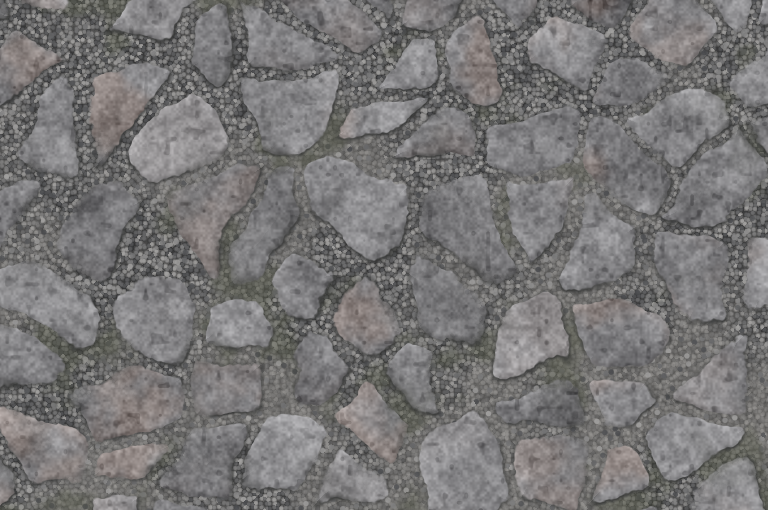
Give the GLSL for this texture, as a WebGL 1 fragment shader.

```glsl
precision highp float;
// Worn grey cobbles set loosely in dark grit and pale sand.
// Warped Voronoi cells, trimmed by a random cut and rounded, form the stones;
// two finer Voronoi layers form the gravel, and value noise weathers both.
uniform vec2 u_resolution;

const float STONES_PER_HEIGHT = 6.1;
const float GRIT_SCALE = 118.0;
const float PEBBLE_SCALE = 62.0;
const float JITTER = 0.82;
const float GAP_MIN = 0.055;
const float GAP_MAX = 0.125;
const float CORNER_ROUND = 0.10;
const float EDGE_ROUGHNESS = 0.10;
const vec2 LIGHT_DIR = vec2(-0.35, 0.94);
const vec3 STONE_GREY = vec3(0.530, 0.528, 0.538);
const vec3 STONE_WARM = vec3(0.570, 0.525, 0.510);
const vec3 GRIT_DARK = vec3(0.275, 0.280, 0.292);
const vec3 GRIT_LIGHT = vec3(0.650, 0.645, 0.640);
const vec3 SAND = vec3(0.485, 0.477, 0.465);
const vec3 MOSS = vec3(0.300, 0.315, 0.245);
const vec3 CREVICE = vec3(0.215, 0.218, 0.215);

float hash1(vec2 p) {
  vec3 q = fract(p.xyx * 0.1031);
  q += dot(q, q.yzx + 33.33);
  return fract((q.x + q.y) * q.z);
}

vec2 hash2(vec2 p) {
  return vec2(hash1(p + 17.3), hash1(p + 71.9));
}

float noise(vec2 p) {
  vec2 i = floor(p), f = fract(p);
  f = f * f * (3.0 - 2.0 * f);
  return mix(mix(hash1(i), hash1(i + vec2(1.0, 0.0)), f.x),
             mix(hash1(i + vec2(0.0, 1.0)), hash1(i + 1.0), f.x), f.y);
}

float fbm(vec2 p) {
  float sum = 0.0, amp = 0.533;
  for (int i = 0; i < 4; i++) {
    sum += amp * noise(p);
    p = mat2(1.6, 1.2, -1.2, 1.6) * p + 5.7;
    amp *= 0.5;
  }
  return sum;
}

float smoothMin(float a, float b, float k) {
  float h = max(k - abs(a - b), 0.0) / k;
  return min(a, b) - 0.25 * h * h * k;
}

vec2 seedPoint(vec2 cell) {
  return cell + 0.5 + JITTER * (hash2(cell) - 0.5);
}

// Nearest seed: xy = its cell, z = distance to it
vec3 nearestSeed(vec2 p) {
  vec3 best = vec3(0.0, 0.0, 9.0);
  for (int y = -1; y <= 1; y++)
    for (int x = -1; x <= 1; x++) {
      vec2 cell = floor(p) + vec2(float(x), float(y));
      float d = length(seedPoint(cell) - p);
      if (d < best.z) best = vec3(cell, d);
    }
  return best;
}

// Inside distance of a stone (x) and its outward edge direction (yz)
vec3 stoneShape(vec2 p, vec2 cell) {
  vec2 seed = seedPoint(cell);
  float angle = 6.2832 * hash1(cell + 3.1);
  vec2 outward = vec2(cos(angle), sin(angle));
  float nearest = mix(0.27, 0.52, hash1(cell + 8.7)) - dot(p - seed, outward);
  float rounded = nearest;
  for (int y = -2; y <= 2; y++)
    for (int x = -2; x <= 2; x++) {
      if (x == 0 && y == 0) continue;
      vec2 other = seedPoint(cell + vec2(float(x), float(y)));
      vec2 dir = normalize(other - seed);
      float d = dot(0.5 * (seed + other) - p, dir);
      if (d < nearest) { nearest = d; outward = dir; }
      rounded = smoothMin(rounded, d, CORNER_ROUND);
    }
  return vec3(rounded - mix(GAP_MIN, GAP_MAX, hash1(cell + 5.3)), outward);
}

vec3 gritColor(vec2 uv) {
  vec3 fine = nearestSeed(uv * GRIT_SCALE);
  vec3 color = mix(GRIT_DARK, GRIT_LIGHT, hash1(fine.xy + 2.9));
  color *= 1.0 - 0.45 * smoothstep(0.25, 0.75, fine.z);
  float sand = smoothstep(0.40, 0.68, fbm(uv * 4.5 + 31.0));
  color = mix(color, SAND * (0.82 + 0.36 * noise(uv * 190.0)), 0.15 + 0.5 * sand);
  // Scattered larger pebbles
  vec3 big = nearestSeed(uv * PEBBLE_SCALE + 40.0);
  float present = step(0.72, hash1(big.xy + 6.1));
  float pebble = present * (1.0 - smoothstep(0.24, 0.42, big.z));
  vec3 pebbleTone = mix(GRIT_DARK, GRIT_LIGHT, hash1(big.xy + 9.4));
  color = mix(color, pebbleTone, 0.85 * pebble);
  float moss = smoothstep(0.56, 0.74, fbm(uv * 9.0 + 12.0));
  return mix(color, MOSS, 0.4 * moss);
}

vec3 stoneColor(vec2 uv, vec2 p, vec2 cell) {
  vec2 local = p - seedPoint(cell);
  float stain = smoothstep(0.40, 0.68, fbm(uv * 8.0 + 7.0 * hash2(cell)));
  float warmth = stain * smoothstep(0.25, 0.9, hash1(cell + 4.4));
  vec3 color = mix(STONE_GREY, STONE_WARM, 0.85 * warmth);
  float tone = 0.11 * (hash1(cell + 1.7) - 0.5);
  tone += 0.14 * dot(local, hash2(cell + 2.2) - 0.5);
  tone += 0.24 * (fbm(uv * 17.0 + 3.0) - 0.5);
  tone += 0.13 * (noise(uv * 95.0) - 0.5) + 0.10 * (noise(uv * 210.0) - 0.5);
  // Dark pits
  tone -= 0.10 * smoothstep(0.76, 0.92, noise(uv * 70.0 + 19.0));
  return color + tone;
}

void main() {
  vec2 uv = gl_FragCoord.xy / u_resolution.y;
  vec2 bend = vec2(fbm(uv * 3.2), fbm(uv * 3.2 + 23.0)) - 0.5;
  vec2 p = uv * STONES_PER_HEIGHT + 0.9 * bend + 20.0;
  vec2 cell = nearestSeed(p).xy;
  vec3 shape = stoneShape(p, cell);
  float inside = shape.x + EDGE_ROUGHNESS * (fbm(uv * 26.0) - 0.5);
  inside += 0.025 * (noise(uv * 120.0) - 0.5);
  float soft = STONES_PER_HEIGHT / u_resolution.y;
  float stone = smoothstep(-soft, soft, inside);
  float facing = dot(shape.yz, LIGHT_DIR);

  // Grit, darkened in the crevice along the shaded sides
  vec3 grit = gritColor(uv);
  float crevice = 1.0 - smoothstep(0.0, 0.055, -inside);
  float depth = smoothstep(0.25, 0.65, fbm(uv * 11.0 + 50.0));
  grit = mix(grit, CREVICE, crevice * depth * (0.55 - 0.35 * facing));

  // Stone, with a worn bevel and loose dust on its rim
  vec3 top = stoneColor(uv, p, cell);
  float rim = 1.0 - smoothstep(0.0, 0.09, inside);
  top += rim * (0.055 * facing - 0.015);
  float dust = smoothstep(0.50, 0.72, fbm(uv * 13.0 + 64.0));
  top = mix(top, grit, dust * (0.15 + 0.4 * rim));

  gl_FragColor = vec4(mix(grit, top, stone), 1.0);
}
```
